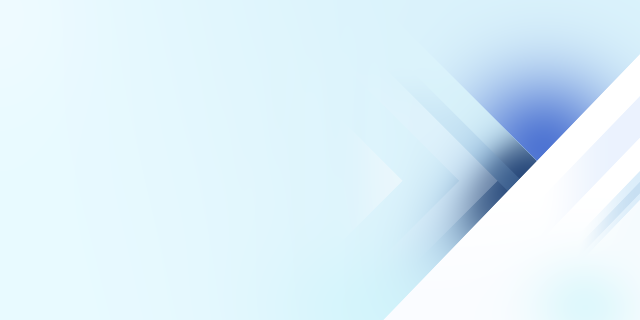
A WebGL 2 fragment shader for this background:

```glsl
#version 300 es
precision highp float;
// Pale sky-blue backdrop with soft chevrons, two blue glows and a white diagonal panel.

#define EDGE_START 1.198        // where the panel edge meets the bottom
#define EDGE_SLOPE 1.036        // rise of the panel edge
#define CHEVRON_Y 0.435         // height of the chevron tips
#define GLOW_EDGE 1.74          // chevron line that cuts off the blue glow
#define GLOW_POS vec2(1.70, 0.53)
#define SHADE_POS vec2(1.63, 0.44)
#define NAVY vec3(0.13, 0.26, 0.46)
#define ROYAL vec3(0.29, 0.44, 0.82)

uniform vec2 u_resolution;
out vec4 outColor;

// Antialiased step: 1 where d is positive
float cover(float d) {
    float w = 0.75 / u_resolution.y;
    return smoothstep(-w, w, d);
}

float band(float v, float lo, float hi) {
    return cover(v - lo) * cover(hi - v);
}

// Elliptical soft spot
float spot(vec2 d, vec2 radius) {
    d /= radius;
    return exp(-dot(d, d));
}

vec3 sky(vec2 p) {
    float across = smoothstep(0.0, 1.6, p.x + 0.25 * (p.y - 0.5));
    vec3 col = mix(vec3(0.91, 0.98, 1.0), vec3(0.855, 0.95, 0.985), across);
    col = mix(col, vec3(0.94, 0.98, 1.0), 0.8 * spot(p - vec2(0.0, 0.95), vec2(0.25, 0.3)));
    col = mix(col, vec3(0.82, 0.96, 0.985), 0.8 * spot(p - vec2(1.2, 0.03), vec2(0.32, 0.2)));
    // Faint layered vertical sheen
    float sheen = sin(p.x * 31.0 + p.y * 4.0) + 0.5 * sin(p.x * 67.0 - p.y * 3.0);
    return col + 0.002 * sheen * spot(p - vec2(1.1, 0.55), vec2(0.3));
}

vec3 backdrop(vec2 p) {
    vec3 col = sky(p);
    float chevron = p.x + abs(p.y - CHEVRON_Y);
    float diagonal = p.x + p.y - CHEVRON_Y;
    float beyond = cover(diagonal - GLOW_EDGE);

    // Blue glow above the cut line
    float glow = spot(p - GLOW_POS, vec2(0.24, 0.23));
    col = mix(col, ROYAL, 0.97 * glow * beyond);

    // Navy shade lying along the panel edge
    vec2 along = normalize(vec2(1.0, EDGE_SLOPE));
    vec2 d = p - SHADE_POS;
    vec2 local = vec2(dot(d, along), dot(d, vec2(-along.y, along.x)));
    float shade = spot(local, vec2(0.30, 0.155)) * (1.0 - beyond);
    vec3 shadeColor = mix(vec3(0.42, 0.60, 0.80), NAVY, smoothstep(0.1, 0.8, shade));
    col = mix(col, shadeColor, 0.95 * shade);

    // Light chevron and its inner triangle
    float upper = smoothstep(0.80, 0.60, p.y);
    float lower = smoothstep(0.15, 0.35, p.y);
    vec3 mist = vec3(0.92, 0.95, 0.99);
    col = mix(col, mist, 0.25 * band(chevron, 1.435, 1.555) * upper * lower);
    float triangle = cover(1.258 - chevron) * smoothstep(1.04, 1.25, p.x);
    col = mix(col, vec3(0.925, 0.97, 0.99), 0.85 * triangle);

    // Strips running down to the panel
    float strip = band(diagonal, 1.63, GLOW_EDGE) * smoothstep(0.80, 0.70, p.y);
    col = mix(col, vec3(0.83, 0.94, 0.97), 0.35 * strip * smoothstep(0.46, 0.66, p.y));
    float gap = band(diagonal, 1.555, 1.63) * smoothstep(0.80, 0.60, p.y);
    return mix(col, vec3(0.52, 0.70, 0.86), 0.18 * gap);
}

vec3 panel(vec2 p, float depth) {
    vec3 col = mix(vec3(1.0), vec3(0.98, 0.988, 1.0), smoothstep(0.45, 0.0, p.y));
    col = mix(col, vec3(0.86, 0.97, 0.985), 0.9 * spot(p - vec2(1.83, 0.04), vec2(0.17, 0.15)));

    // Broad pale strip, fading at its lower end
    float pale = band(depth, 0.131, 0.261) * smoothstep(1.68, 1.92, p.x);
    col = mix(col, vec3(0.92, 0.95, 0.995), pale);

    // Narrow blue strips with a darker core
    float fade = smoothstep(1.80, 2.0, p.x);
    col = mix(col, vec3(0.86, 0.93, 0.98), band(depth, 0.365, 0.456) * fade);
    col = mix(col, vec3(0.76, 0.86, 0.94), 0.8 * band(depth, 0.399, 0.435) * fade);
    float wash = cover(depth - 0.456) * fade * smoothstep(0.0, 0.3, p.y);
    return mix(col, vec3(0.94, 0.975, 0.995), 0.6 * wash);
}

void main() {
    vec2 p = gl_FragCoord.xy / u_resolution.y;
    p.x *= 2.0 * u_resolution.y / u_resolution.x;
    float depth = (p.x - EDGE_START) * EDGE_SLOPE - p.y;
    vec3 col = mix(backdrop(p), panel(p, depth), cover(depth));
    outColor = vec4(col, 1.0);
}
```
